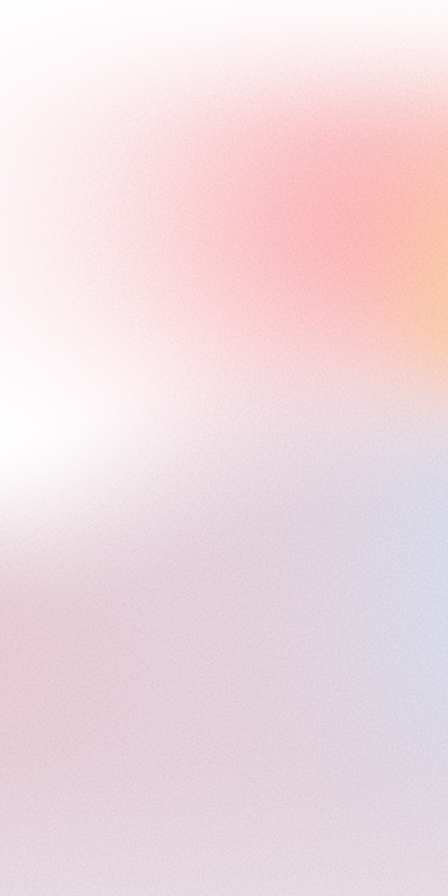
Write a WebGL 1 fragment shader that draws this background.

```glsl
precision highp float;
// Soft blush, peach, mauve and pale blue glows on white, with a fine paper grain.

uniform vec2 u_resolution;

// Elliptical glow: 1 at the center, falling smoothly with the given radii.
float glow(vec2 p, vec2 center, vec2 radii) {
  vec2 d = (p - center) / radii;
  return exp(-dot(d, d));
}

// Pseudo-random gradient vector for a lattice cell.
vec2 gradientAt(vec2 cell) {
  vec3 q = fract(cell.xyx * vec3(0.1031, 0.103, 0.0973));
  q += dot(q, q.yzx + 33.33);
  return fract((q.xx + q.yz) * q.zy) * 2.0 - 1.0;
}

float gradientNoise(vec2 p) {
  vec2 i = floor(p), f = fract(p);
  vec2 u = f * f * (3.0 - 2.0 * f);
  vec2 e = vec2(1.0, 0.0);
  float low = mix(dot(gradientAt(i), f),
                  dot(gradientAt(i + e), f - e), u.x);
  float high = mix(dot(gradientAt(i + e.yx), f - e.yx),
                   dot(gradientAt(i + 1.0), f - 1.0), u.x);
  return mix(low, high, u.y);
}

void main() {
  // p runs from the top left (0, 0) to the bottom right (1, 1).
  vec2 p = gl_FragCoord.xy / u_resolution;
  p.y = 1.0 - p.y;

  // Upper field: pink bloom, cooler at its rim, with peach on the right.
  vec3 color = vec3(0.998, 0.994, 0.994);
  float pink = glow(p, vec2(0.84, 0.25), vec2(0.63, 0.245))
             * smoothstep(-0.06, 0.17, p.y);
  vec3 blush = mix(vec3(0.955, 0.76, 0.80), vec3(0.985, 0.722, 0.732), pink);
  color = mix(color, blush, pink);
  float peach = glow(p, vec2(1.07, 0.325), vec2(0.2, 0.15));
  color = mix(color, vec3(0.98, 0.79, 0.62), 0.78 * peach);

  // White glow at the left edge.
  color = mix(color, vec3(1.0), 0.6 * glow(p, vec2(0.0, 0.48), vec2(0.34, 0.1)));

  // Lower field: mauve, rosier at the left, bluer at the right, pale below.
  vec3 mauve = vec3(0.896, 0.817, 0.856);
  mauve = mix(mauve, vec3(0.91, 0.79, 0.825),
              0.7 * glow(p, vec2(-0.05, 0.74), vec2(0.35, 0.15)));
  mauve = mix(mauve, vec3(0.84, 0.86, 0.92),
              0.95 * glow(p, vec2(1.12, 0.65), vec2(0.38, 0.3)));
  mauve = mix(mauve, vec3(0.91, 0.875, 0.9), 0.7 * smoothstep(0.82, 1.06, p.y));

  // The boundary dips toward the left.
  float edge = mix(0.59, 0.46, smoothstep(0.0, 0.75, p.x));
  float softness = 0.1 + 0.04 * sin(3.14159 * p.x);
  color = mix(color, mauve, smoothstep(edge - softness, edge + softness, p.y));

  // Grain on a turned lattice, fading out where the field is white.
  vec2 g = p * vec2(1.0, u_resolution.y / u_resolution.x) * 180.0;
  g = mat2(0.8, 0.6, -0.6, 0.8) * g + 200.0;
  vec3 grain = vec3(gradientNoise(g), gradientNoise(g + 37.3), gradientNoise(g + 71.7));
  grain = mix(vec3(grain.x), grain, 0.5);
  color += grain * 0.055 * smoothstep(0.0, 0.12, 1.0 - color.g);

  gl_FragColor = vec4(color, 1.0);
}
```
